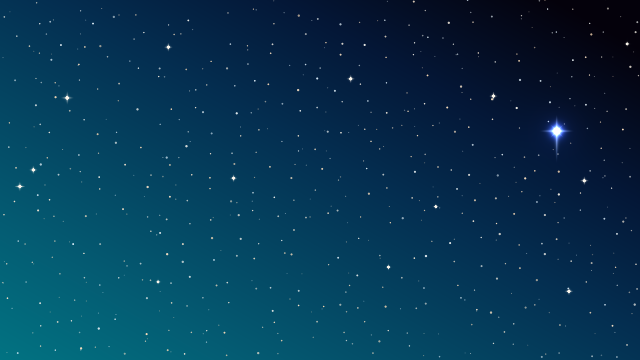
This texture is drawn by a Shadertoy shader. Its source:

```glsl
// Teal to midnight night sky with scattered stars, small sparkles and one bright blue star.

// Sky colours, from the lower left corner to the upper right corner
const vec3 SKY_TEAL  = vec3(0.005, 0.45, 0.51);
const vec3 SKY_SEA   = vec3(0.015, 0.36, 0.45);
const vec3 SKY_BLUE  = vec3(0.015, 0.18, 0.315);
const vec3 SKY_NAVY  = vec3(0.015, 0.09, 0.215);
const vec3 SKY_NIGHT = vec3(0.015, 0.005, 0.045);

// Star field; lengths are fractions of the canvas height
const vec3  STAR_WARM = vec3(1.0, 0.86, 0.70);
const vec3  STAR_COOL = vec3(0.88, 0.95, 1.0);
const float STAR_CELL = 0.0615;
const float STAR_RADIUS = 0.0027;
const float FAINT_CELL = 0.052;
const float FAINT_RADIUS = 0.0018;

// Bright star, placed in fractions of the canvas
const vec2  BEACON_POS = vec2(0.870, 0.636);
const vec3  BEACON_GLOW = vec3(0.22, 0.34, 0.95);
const vec3  BEACON_RAY = vec3(0.72, 0.80, 1.0);
const float BEACON_SIDE = 0.050;
const float BEACON_UP = 0.046;
const float BEACON_DOWN = 0.090;
const float BEACON_DIAGONAL = 0.026;

// Sparkles: position in fractions of the canvas, ray length in heights
const int SPARKLE_COUNT = 13;
const vec3 SPARKLES[SPARKLE_COUNT] = vec3[](
    vec3(0.105, 0.728, 0.020), vec3(0.263, 0.869, 0.013), vec3(0.548, 0.781, 0.013),
    vec3(0.771, 0.733, 0.013), vec3(0.913, 0.498, 0.013), vec3(0.889, 0.191, 0.013),
    vec3(0.052, 0.528, 0.013), vec3(0.031, 0.482, 0.015), vec3(0.365, 0.505, 0.011),
    vec3(0.681, 0.426, 0.008), vec3(0.607, 0.258, 0.008), vec3(0.247, 0.217, 0.008),
    vec3(0.980, 0.878, 0.008));

vec3 hash32(vec2 p) {
    vec3 q = fract(vec3(p.xyx) * vec3(0.1031, 0.1030, 0.0973));
    q += dot(q, q.yxz + 33.33);
    return fract((q.xxy + q.yzz) * q.zyx);
}

// Diagonal gradient; t runs from 0 at lower left to 1 at upper right
vec3 sky(vec2 uv) {
    float t = 0.5 * (uv.x + uv.y);
    vec3 col = mix(SKY_TEAL, SKY_SEA, clamp(t / 0.19, 0.0, 1.0));
    col = mix(col, SKY_BLUE, clamp((t - 0.19) / 0.35, 0.0, 1.0));
    col = mix(col, SKY_NAVY, clamp((t - 0.54) / 0.18, 0.0, 1.0));
    return mix(col, SKY_NIGHT, clamp((t - 0.72) / 0.21, 0.0, 1.0));
}

float disc(float dist, float radius, float pixel) {
    return 1.0 - smoothstep(radius - 0.6 * pixel, radius + 0.6 * pixel, dist);
}

// One jittered star per cell: rgb is the colour, a is the coverage
vec4 starLayer(vec2 p, float cell, float radius, float density, float seed, float pixel) {
    vec2 id = floor(p / cell);
    vec3 place = hash32(id + seed);
    vec3 look = hash32(id + seed + 57.0);
    vec2 center = (id + 0.12 + 0.76 * place.xy) * cell;
    float size = radius * mix(0.65, 1.2, look.x * look.x);
    float cover = disc(length(p - center), size, pixel) * step(place.z, density);
    return vec4(mix(STAR_WARM, STAR_COOL, look.z), cover * mix(0.55, 1.0, look.y));
}

// Tapering ray along x, on both sides of the center
float ray(vec2 d, float len, float width) {
    float taper = max(0.0, 1.0 - abs(d.x) / len);
    return taper * exp(-abs(d.y) / (width * taper + 0.0003));
}

float sparkle(vec2 d, float len, float pixel) {
    float cross4 = ray(d, len, 0.0022) + ray(d.yx, len, 0.0022);
    return min(1.0, cross4 + disc(length(d), 0.10 * len + 0.0024, pixel));
}

vec3 beacon(vec2 d) {
    float r = length(d);
    vec2 diagonal = vec2(d.x + d.y, d.x - d.y) * 0.7071;
    float vertical = d.y < 0.0 ? BEACON_DOWN : BEACON_UP;
    float rays = ray(d, BEACON_SIDE, 0.0035) + ray(d.yx, vertical, 0.0042);
    float minor = ray(diagonal, BEACON_DIAGONAL, 0.003) + ray(diagonal.yx, BEACON_DIAGONAL, 0.003);
    float halo = exp(-r * r / 0.00035) + 0.22 * exp(-r / 0.028);
    float core = exp(-r * r / 0.00010);
    return BEACON_GLOW * halo + BEACON_RAY * (rays + 0.5 * minor) + core;
}

void mainImage(out vec4 fragColor, in vec2 fragCoord) {
    vec2 uv = fragCoord / iResolution.xy;
    vec2 canvas = vec2(iResolution.x / iResolution.y, 1.0);
    vec2 p = uv * canvas;
    float pixel = 1.0 / iResolution.y;
    vec3 col = sky(uv);

    // Scattered stars, faint layer first
    vec4 faint = starLayer(p, FAINT_CELL, FAINT_RADIUS, 0.38, 113.0, pixel);
    col = mix(col, faint.rgb, 0.55 * faint.a);
    vec4 stars = starLayer(p, STAR_CELL, STAR_RADIUS, 0.88, 19.0, pixel);
    col = mix(col, stars.rgb, stars.a);

    // Four-pointed sparkles
    for (int i = 0; i < SPARKLE_COUNT; i++) {
        vec2 d = p - SPARKLES[i].xy * canvas;
        col = mix(col, vec3(0.98, 0.96, 0.92), sparkle(d, SPARKLES[i].z, pixel));
    }

    col += beacon(p - BEACON_POS * canvas);
    fragColor = vec4(clamp(col, 0.0, 1.0), 1.0);
}
```
